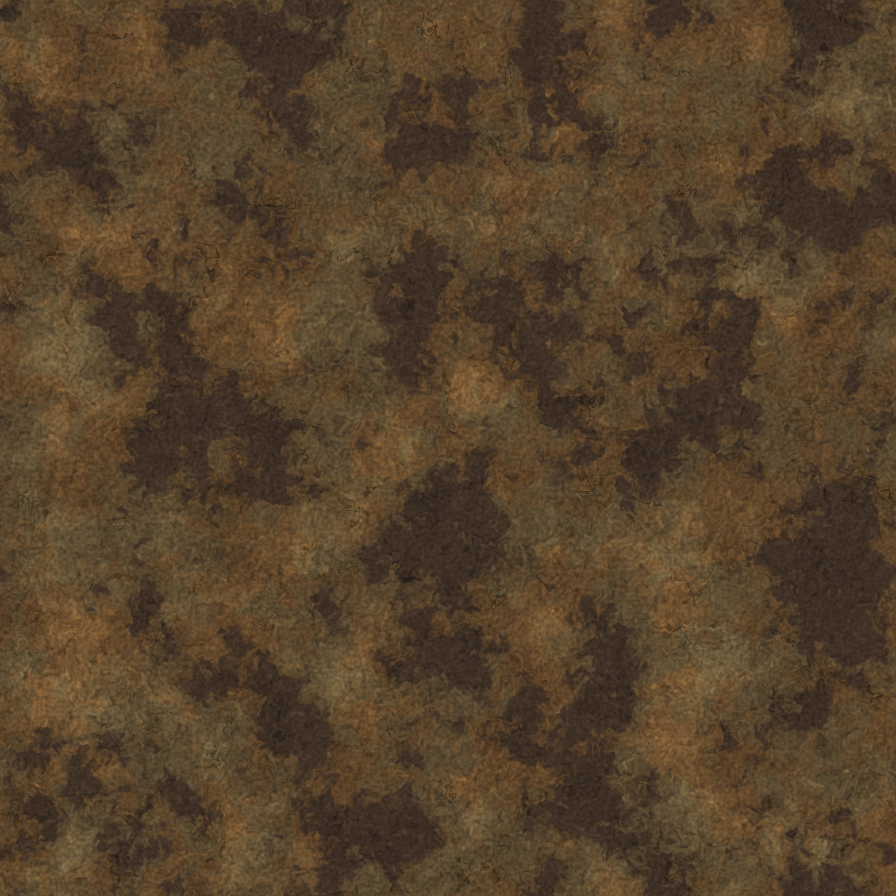
Give the GLSL for this texture, as a WebGL 2 fragment shader.

```glsl
#version 300 es
precision highp float;
// Weathered earth-brown surface: ragged dark patches over mottled tan, olive and rust.
// Wrapping gradient noise forms the patches and tints; wrapping cells of two sizes
// chip their edges into flakes; relief, cracks and specks give the fine grit.

#define PATCH_FREQ 7.0
#define PATCH_LOW 0.02
#define PATCH_HIGH 0.36
#define FLAKE_FREQ 54.0
#define FLAKE_CHIP 0.20
#define RELIEF 0.24
#define GRAIN 0.24
#define CRACK_DEPTH 0.34
#define DARK vec3(0.232, 0.178, 0.140)
#define BROWN vec3(0.350, 0.270, 0.173)
#define LIGHT vec3(0.460, 0.360, 0.226)

uniform vec2 u_resolution;
out vec4 fragColor;

// Integer hash of a lattice cell, wrapped to the period
vec3 hash(vec2 cell, float period, int seed) {
    vec2 wrapped = floor(mod(cell + 0.5, period));
    uvec3 v = uvec3(uvec2(wrapped), uint(seed));
    v = v * 1664525u + 1013904223u;
    v.x += v.y * v.z; v.y += v.z * v.x; v.z += v.x * v.y;
    v ^= v >> 16u;
    v.x += v.y * v.z; v.y += v.z * v.x; v.z += v.x * v.y;
    return vec3(v >> 16u) / 65535.0;
}

float cornerSlope(vec2 cell, vec2 offset, float period, int seed) {
    float angle = 6.2832 * hash(cell, period, seed).x;
    return dot(vec2(cos(angle), sin(angle)), offset);
}

// Gradient noise, freq whole cells across the tile
float noise(vec2 p, float freq, int seed) {
    vec2 q = p * freq;
    vec2 i = floor(q), f = q - i;
    vec2 u = f * f * f * (f * (f * 6.0 - 15.0) + 10.0);
    vec2 e = vec2(1.0, 0.0);
    float low = mix(cornerSlope(i, f, freq, seed),
                    cornerSlope(i + e, f - e, freq, seed), u.x);
    float high = mix(cornerSlope(i + e.yx, f - e.yx, freq, seed),
                     cornerSlope(i + 1.0, f - 1.0, freq, seed), u.x);
    return mix(low, high, u.y);
}

float fbm(vec2 p, float freq, int octaves, float gain, int seed) {
    float sum = 0.0, amp = 1.0;
    for (int i = 0; i < octaves; i++) {
        sum += amp * noise(p, freq, seed + i);
        freq *= 2.0;
        amp *= gain;
    }
    return sum;
}

// Flake cells: x = gap to the nearest border, y = random value of the flake
vec2 flakes(vec2 p, float freq, int seed) {
    vec2 q = p * freq, i = floor(q);
    float nearest = 9.0, second = 9.0, id = 0.0;
    for (int y = -1; y <= 1; y++)
    for (int x = -1; x <= 1; x++) {
        vec2 cell = i + vec2(x, y);
        vec3 h = hash(cell, freq, seed);
        float d = length(cell + h.xy - q);
        if (d < nearest) { second = nearest; nearest = d; id = h.z; }
        else second = min(second, d);
    }
    return vec2(second - nearest, id - 0.5);
}

float surface(vec2 p) {
    return fbm(p, 45.0, 3, 0.8, 70);
}

void main() {
    vec2 p = gl_FragCoord.xy / u_resolution;
    vec2 warp = vec2(fbm(p, 24.0, 4, 0.65, 11), fbm(p, 24.0, 4, 0.65, 21));
    vec2 q = p + 0.012 * warp;

    // Dark patches with chipped borders
    vec2 flake = flakes(q, FLAKE_FREQ, 31);
    vec2 chip = flakes(q, 2.0 * FLAKE_FREQ, 33);
    float chipping = flake.y + 0.7 * chip.y;
    float field = fbm(q, PATCH_FREQ, 6, 0.7, 1) + FLAKE_CHIP * chipping;
    float patchMask = smoothstep(PATCH_LOW, PATCH_HIGH, field);

    // Tan ground, lighter away from the patches, drifting from rust to olive
    float tone = fbm(p, 5.0, 6, 0.7, 41);
    float hue = fbm(q, 9.0, 5, 0.75, 51) + 0.3 * chipping;
    vec3 color = mix(BROWN, LIGHT, smoothstep(0.0, 1.0, 0.6 * tone - field));
    color *= mix(vec3(1.05, 0.98, 0.91), vec3(0.955, 1.025, 1.07), smoothstep(-0.5, 0.5, hue));
    color = mix(color, DARK, 0.95 * patchMask);

    // Rust and ochre specks, and dark pits
    float speck = smoothstep(0.34, 0.6, noise(q, 110.0, 61));
    float pit = smoothstep(0.28, 0.55, noise(q, 84.0, 62));
    color += vec3(0.10, 0.065, 0.03) * speck * (1.0 - 0.4 * patchMask);
    color *= 1.0 - 0.2 * pit;

    // Broken cracks and flake borders
    float vein = 1.0 - smoothstep(0.0, 0.05, abs(fbm(q, 18.0, 4, 0.6, 81)));
    float broken = smoothstep(0.05, 0.4, noise(p, 19.0, 91));
    float border = 1.0 - smoothstep(0.0, 0.18, min(flake.x, 0.7 * chip.x));
    float worn = smoothstep(-0.15, 0.4, noise(p, 15.0, 95));
    color *= 1.0 - CRACK_DEPTH * max(vein * broken, 0.4 * border * worn);

    // Relief lit from the upper left, and fine grain
    float slope = surface(q) - surface(q + vec2(-0.0014, 0.0014));
    float grain = noise(p, 233.0, 101) + 0.7 * noise(q, 131.0, 102);
    color *= 1.03 + RELIEF * slope + GRAIN * grain + 0.08 * chipping;

    fragColor = vec4(clamp(color, 0.0, 1.0), 1.0);
}
```
